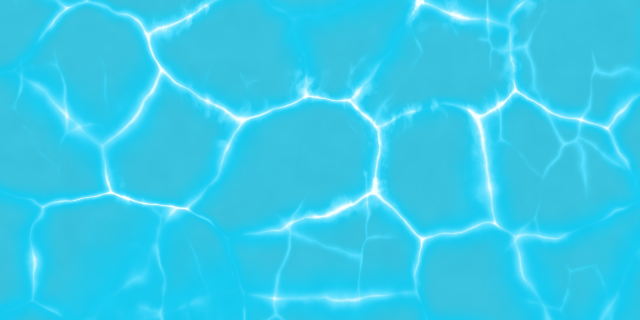
Reproduce this texture procedurally as a WebGL 1 fragment shader.

```glsl
precision highp float;
// Sunlit pool water: a bright net of caustic light over turquoise cells.
// Warped cellular noise gives the net; noise fades its threads in and out
// and adds thin streaks and frayed wisps of light beside them.

uniform vec2 u_resolution;

#define CELLS vec2(2.5, 2.9)      // main net, cells per canvas height
#define STREAKS vec2(6.4, 3.6)    // fine net, taller than wide
#define SHARPNESS 45.0            // thread falloff in cell units
#define WARP 0.17                 // bend of the threads
#define JITTER 0.88               // irregularity of the cells
#define STREAK_LIGHT 0.34
#define FRAY_LIGHT 0.55
#define TEAL vec3(0.225, 0.763, 0.870)
#define AZURE vec3(0.09, 0.795, 0.940)
#define SKY vec3(0.30, 0.855, 0.985)
#define GLINT vec3(0.95, 1.0, 1.0)

float hash(vec2 p) {
  return fract(sin(dot(p, vec2(127.1, 311.7))) * 43758.5453);
}

vec2 hash2(vec2 p) {
  return vec2(hash(p), hash(p + 57.3));
}

float noise(vec2 p) {
  vec2 i = floor(p);
  vec2 f = fract(p);
  f = f * f * (3.0 - 2.0 * f);
  float low = mix(hash(i), hash(i + vec2(1.0, 0.0)), f.x);
  float high = mix(hash(i + vec2(0.0, 1.0)), hash(i + 1.0), f.x);
  return mix(low, high, f.y);
}

float fbm(vec2 p) {
  float sum = 0.0;
  float gain = 0.533;
  for (int i = 0; i < 4; i++) {
    sum += gain * noise(p);
    p = mat2(0.8, 0.6, -0.6, 0.8) * p * 2.03 + 11.7;
    gain *= 0.5;
  }
  return sum;
}

vec2 bend(vec2 p) {
  return vec2(fbm(p), fbm(p + 31.4)) - 0.5;
}

// Smooth cell borders: 1 on a thread, above 1 where threads join,
// falling exponentially towards the cell centre.
float net(vec2 p) {
  vec2 cell = floor(p);
  float nearest = 8.0;
  float others = 0.0;
  for (int y = -1; y <= 1; y++) {
    for (int x = -1; x <= 1; x++) {
      vec2 c = cell + vec2(float(x), float(y));
      vec2 v = c + 0.5 + JITTER * (hash2(c) - 0.5) - p;
      float d = 0.5 * dot(v, v);
      float fall = exp(-SHARPNESS * abs(d - nearest));
      if (d < nearest) {
        others = (others + 1.0) * fall;
        nearest = d;
      } else {
        others += fall;
      }
    }
  }
  return max(others, 1e-20);
}

void main() {
  vec2 p = gl_FragCoord.xy / u_resolution.y;
  vec2 q = p + WARP * bend(p * 2.6) + 0.014 * bend(p * 15.0);

  // Main threads: a sharp core inside a wispy glow, uneven in strength
  float thread = net(q * CELLS + vec2(3.0, 8.0));
  float strength = mix(0.10, 0.95, smoothstep(0.36, 0.74, fbm(p * 4.2 + 4.2)));
  float wisp = 0.4 + 1.2 * fbm(q * vec2(24.0, 17.0) + 5.0);
  float light = strength * (0.62 * thread + 0.33 * wisp * pow(thread, 0.42));

  // Fine upright streaks, denser towards the right
  float fine = net(q * STREAKS + 19.0);
  float place = fbm(p * 4.6 + 7.7) + 0.08 * smoothstep(1.2, 2.0, p.x);
  float streak = smoothstep(0.48, 0.78, place) * pow(fine, 0.45);
  light += STREAK_LIGHT * wisp * streak;

  // Frayed patches that cling to the threads
  float patchy = smoothstep(0.55, 0.9, noise(p * 5.3 + 2.9));
  float fray = smoothstep(0.42, 0.8, fbm(q * vec2(32.0, 24.0)));
  light += FRAY_LIGHT * patchy * fray * min(pow(thread, 0.25), 1.0);

  // Water: teal cells turning azure near the threads and lower down
  float halo = min(pow(thread, 0.2), 1.0) * (0.7 + 0.3 * strength);
  float tone = 0.3 * (fbm(p * 4.0 + 15.0) - 0.5) + 0.14 * (0.5 - p.y);
  float azure = smoothstep(0.08, 0.62, halo + tone + 0.25 * streak);
  vec3 color = mix(TEAL, AZURE, azure);
  color += 0.024 * (fbm(p * 18.0) - 0.5);

  // Light lifts the water to sky blue, then to white
  color = mix(color, SKY, smoothstep(0.04, 0.34, light));
  color = mix(color, GLINT, smoothstep(0.22, 1.1, light));
  gl_FragColor = vec4(color, 1.0);
}
```
